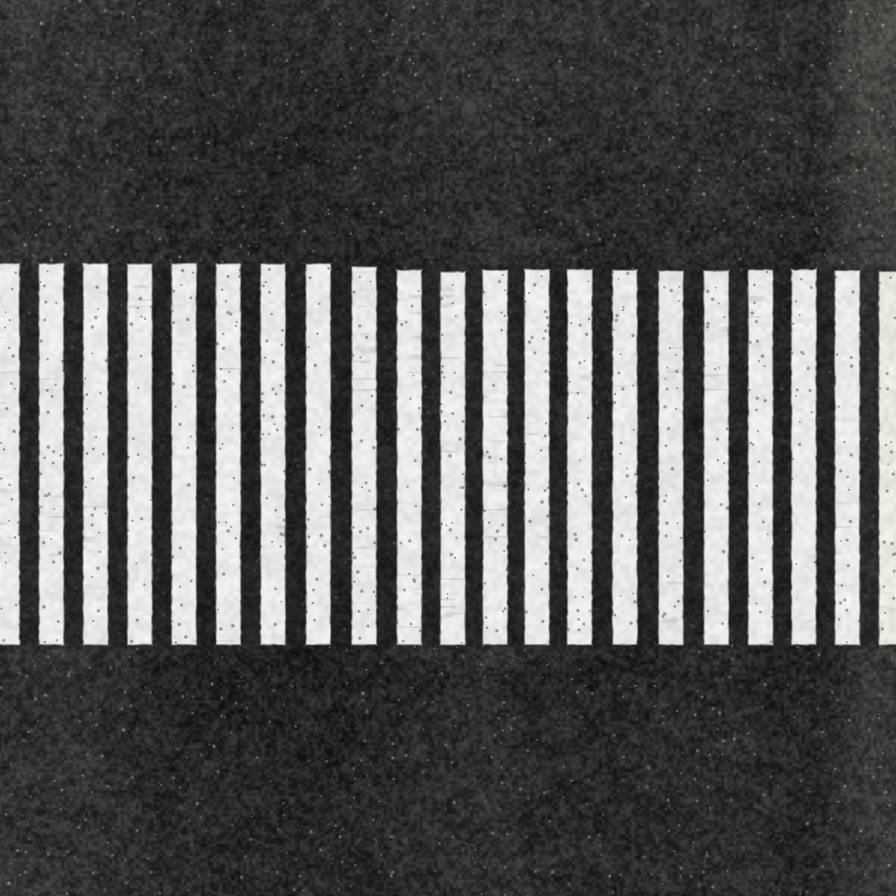
Give the GLSL for this texture, as a Shadertoy shader.

```glsl
// A pedestrian crossing seen from above: worn white bars across dark asphalt.
// Bars are a repeated box distance with slight drift per bar; smooth shading
// bands, fine grain and scattered cellular chips supply the road surface.

float hash(vec2 p) {
    vec3 q = fract(vec3(p.xyx) * 0.1031);
    q += dot(q, q.yzx + 33.33);
    return fract((q.x + q.y) * q.z);
}

// Smoothly interpolated grain, 0 to 1.
float grain(vec2 p) {
    vec2 i = floor(p), f = fract(p);
    f *= f * (3.0 - 2.0 * f);
    return mix(mix(hash(i), hash(i + vec2(1, 0)), f.x),
               mix(hash(i + vec2(0, 1)), hash(i + vec2(1, 1)), f.x), f.y);
}

// Sparse round chips: one random point per cell, kept with the given chance.
float chips(vec2 p, float chance, float radius) {
    vec2 cell = floor(p);
    float result = 0.0;
    for (int y = -1; y <= 1; y++)
    for (int x = -1; x <= 1; x++) {
        vec2 c = cell + vec2(x, y);
        vec2 center = c + vec2(hash(c + 17.0), hash(c + 53.0));
        float size = radius * (0.6 + 0.6 * hash(c + 91.0));
        float keep = step(hash(c + 7.0), chance);
        result = max(result, keep * (1.0 - smoothstep(0.3 * size, size, length(p - center))));
    }
    return result;
}

float bump(float x, float center, float width) {
    float d = (x - center) / width;
    return exp(-d * d);
}

// Signed distance to the nearest painted bar.
float barDistance(vec2 uv) {
    float nearest = 1.0;
    float k0 = floor((uv.x - 0.0573) / 0.04934);
    for (int i = -1; i <= 2; i++) {
        float k = k0 + float(i);
        float drift = 0.0048 * bump(k, 8.1, 2.2) - 0.0026 * bump(k, 12.0, 1.4)
                    + 0.0023 * bump(k, 15.5, 1.7);
        float center = 0.0573 + 0.04934 * k + drift;
        float top = 0.7055 - 0.0065 * smoothstep(6.0, 8.0, k)
                  - 0.0025 * bump(k, 9.0, 0.8) - 0.002 * bump(k, 14.5, 1.0)
                  - 0.002 * smoothstep(17.0, 19.0, k);
        vec2 halfSize = vec2(0.0137, 0.5 * (top - 0.2805));
        vec2 d = abs(uv - vec2(center, 0.2805 + halfSize.y)) - halfSize;
        nearest = min(nearest, max(d.x, d.y));
    }
    return nearest;
}

vec3 asphalt(vec2 uv, float inCrossing) {
    // Broad vertical bands of light and wear.
    float shade = 0.148 + 0.045 * bump(uv.x, 0.04, 0.13)
                + 0.035 * bump(uv.x, 0.53, 0.09)
                + 0.022 * bump(uv.x, 0.78, 0.12)
                + 0.105 * smoothstep(0.90, 0.97, uv.x) * (0.65 + 0.35 * uv.y);
    shade += 0.025 * smoothstep(0.75, 1.0, uv.y) - 0.015 * bump(uv.y, 0.24, 0.06);
    shade = mix(shade, 0.135 + 0.4 * (shade - 0.148), inCrossing);
    // Fine aggregate, calmer between the bars.
    float rough = grain(uv * 300.0) - 0.5 + 0.7 * (grain(uv * 150.0 + 40.0) - 0.5)
                + 0.4 * (grain(uv * vec2(35.0, 55.0)) - 0.5);
    shade += rough * mix(0.115, 0.07, inCrossing);
    float stones = chips(uv * 85.0, 0.3, 0.22) * hash(floor(uv * 170.0));
    shade += mix(0.26, 0.12, inCrossing) * stones;
    return max(shade, 0.06) * vec3(1.01, 1.0, 0.955);
}

vec3 paint(vec2 uv) {
    float tone = 0.915 + 0.07 * (grain(uv * 190.0 + 9.0) - 0.5)
               + 0.035 * (grain(uv * vec2(35.0, 90.0)) - 0.5);
    // Small pits and faint horizontal scuffs.
    tone -= 0.32 * chips(uv * 105.0 + 31.0, 0.22, 0.27);
    float scuff = smoothstep(0.76, 0.95, grain(uv * vec2(32.0, 260.0)));
    tone -= 0.09 * scuff * smoothstep(0.35, 0.75, grain(uv * 12.0 + 5.0));
    vec3 tint = mix(vec3(1.0, 1.0, 0.99), vec3(0.98, 0.985, 1.0), bump(uv.x, 0.75, 0.04));
    tint = mix(tint, vec3(1.0, 0.995, 0.95), smoothstep(0.95, 1.0, uv.x));
    return tone * tint;
}

void mainImage(out vec4 fragColor, in vec2 fragCoord) {
    vec2 uv = fragCoord / iResolution.xy;
    float inCrossing = smoothstep(0.27, 0.285, uv.y) * (1.0 - smoothstep(0.695, 0.71, uv.y));

    // Slightly ragged painted outline.
    float edge = barDistance(uv) + 0.0012 * (grain(uv * 180.0 + 70.0) - 0.5);
    float soft = max(0.0017, 0.75 / iResolution.y);
    float coverage = 1.0 - smoothstep(-soft, soft, edge);

    vec3 color = mix(asphalt(uv, inCrossing), paint(uv), coverage);
    fragColor = vec4(clamp(color, 0.0, 1.0), 1.0);
}
```
